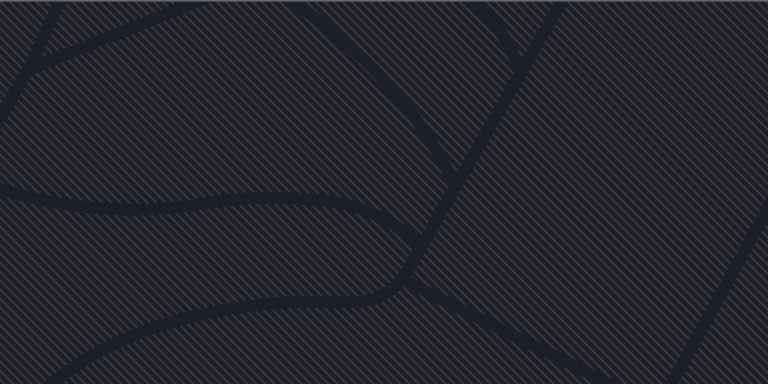
A WebGL 2 fragment shader for this background:

```glsl
#version 300 es
precision highp float;

uniform vec2 u_resolution;
out vec4 outColor;

const vec3 GROUND = vec3(0.110, 0.120, 0.160);
const vec3 STRIPE = vec3(0.218, 0.214, 0.206);
const vec3 RIM = vec3(0.400, 0.405, 0.420);
const float ROAD_HALF_WIDTH = 0.0155;
const float STRIPE_PERIOD = 1.0 / 60.3;
const float STRIPE_HALF_WIDTH = 0.0026;

float segmentDistance(vec2 p, vec2 a, vec2 b) {
  vec2 ab = b - a;
  float t = clamp(dot(p - a, ab) / dot(ab, ab), 0.0, 1.0);
  return length(p - a - ab * t);
}

vec2 bezierPoint(vec2 a, vec2 control, vec2 b, float t) {
  return mix(mix(a, control, t), mix(control, b, t), t);
}

// Distance to a quadratic curve, walked as short chords
float curveDistance(vec2 p, vec2 a, vec2 control, vec2 b) {
  const int STEPS = 14;
  float nearest = 1e3;
  vec2 previous = a;
  for (int i = 1; i <= STEPS; i++) {
    vec2 next = bezierPoint(a, control, b, float(i) / float(STEPS));
    nearest = min(nearest, segmentDistance(p, previous, next));
    previous = next;
  }
  return nearest;
}

// Long road from the top, bending west to the lower left
float mainRoad(vec2 p) {
  vec2 bendStart = vec2(1.064, 0.300);
  vec2 bendEnd = vec2(0.916, 0.213);
  vec2 westStart = vec2(0.755, 0.213);
  float d = segmentDistance(p, vec2(1.476, 1.020), bendStart);
  d = min(d, curveDistance(p, bendStart, vec2(1.014, 0.213), bendEnd));
  d = min(d, segmentDistance(p, bendEnd, westStart));
  return min(d, curveDistance(p, westStart, vec2(0.339, 0.186), vec2(0.110, -0.020)));
}

// Winding road from the left edge to the main road
float windingRoad(vec2 p) {
  vec2 dip = vec2(0.495, 0.464);
  vec2 crest = vec2(0.885, 0.471);
  float d = curveDistance(p, vec2(-0.020, 0.514), vec2(0.234, 0.430), dip);
  d = min(d, curveDistance(p, dip, vec2(0.690, 0.502), crest));
  return min(d, curveDistance(p, crest, vec2(0.995, 0.450), vec2(1.096, 0.362)));
}

// Side roads and the separate roads at the corners
float sideRoads(vec2 p) {
  vec2 fork = vec2(0.073, 0.818);
  float d = curveDistance(p, vec2(0.742, 1.010), vec2(1.063, 0.792), vec2(1.184, 0.514));
  d = min(d, curveDistance(p, vec2(1.227, 1.010), vec2(1.315, 0.922), vec2(1.354, 0.818)));
  d = min(d, segmentDistance(p, vec2(0.168, 1.020), fork));
  d = min(d, segmentDistance(p, fork, vec2(-0.015, 0.665)));
  d = min(d, segmentDistance(p, fork, vec2(0.560, 1.015)));
  d = min(d, segmentDistance(p, vec2(1.055, 0.268), vec2(1.628, -0.020)));
  return min(d, segmentDistance(p, vec2(2.015, 0.486), vec2(1.738, -0.020)));
}

// Coverage of a shape whose inside has negative distance
float coverage(float d, float pixel) {
  return 1.0 - smoothstep(-0.5 * pixel, 0.5 * pixel, d);
}

float hatch(vec2 p, float pixel) {
  float across = dot(p, vec2(0.70711));
  float offset = abs(fract(across / STRIPE_PERIOD) - 0.5) * STRIPE_PERIOD;
  return coverage(offset - STRIPE_HALF_WIDTH, pixel);
}

void main() {
  float pixel = 1.0 / u_resolution.y;
  vec2 p = gl_FragCoord.xy * pixel;

  float roadDistance = min(mainRoad(p), min(windingRoad(p), sideRoads(p)));
  float road = coverage(roadDistance - ROAD_HALF_WIDTH, pixel);

  vec3 color = mix(GROUND, STRIPE, hatch(p, pixel) * (1.0 - road));

  // Thin lighter rim along the top
  color = mix(color, RIM, coverage(1.0 - p.y - 0.004, pixel));
  outColor = vec4(color, 1.0);
}
```
